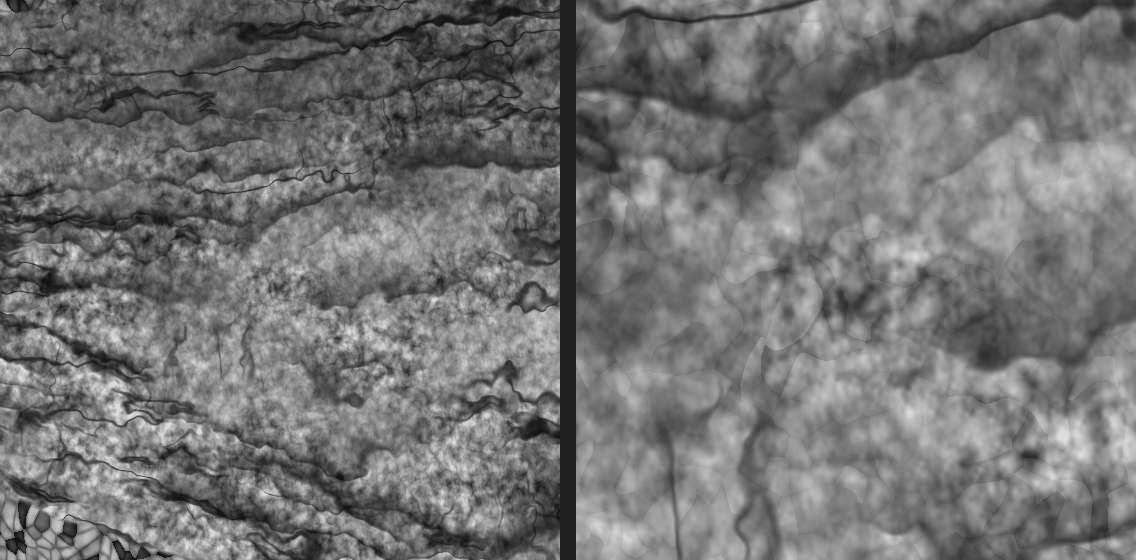
Left: the whole. Right: its middle third, enlarged.
A WebGL 2 fragment shader for this texture:

```glsl
#version 300 es
precision highp float;
// Weathered tree bark in grey: rounded grains on overlapping plates that
// follow a bending flow, split by dark fissures and shaded toward the top.
// Value noise shapes the plates, jittered cells make grains and leaf litter.

uniform vec2 u_resolution;
out vec4 fragColor;

float hash(vec2 p) {
    return fract(sin(dot(p, vec2(127.1, 311.7))) * 43758.5453);
}

float noise(vec2 p) {
    vec2 i = floor(p), f = fract(p);
    f = f * f * (3.0 - 2.0 * f);
    float low = mix(hash(i), hash(i + vec2(1, 0)), f.x);
    float high = mix(hash(i + vec2(0, 1)), hash(i + vec2(1, 1)), f.x);
    return mix(low, high, f.y);
}

float fbm(vec2 p, int octaves, float gain) {
    float sum = 0.0, amp = 1.0, total = 0.0;
    for (int i = 0; i < octaves; i++) {
        sum += amp * noise(p);
        total += amp;
        amp *= gain;
        p = mat2(1.6, 1.2, -1.2, 1.6) * p + 17.3;
    }
    return sum / total;
}

// Jittered cells: nearest distance, second distance, random cell tone.
vec3 cells(vec2 p) {
    vec3 found = vec3(9.0, 9.0, 0.0);
    for (int y = -1; y <= 1; y++) {
        for (int x = -1; x <= 1; x++) {
            vec2 id = floor(p) + vec2(x, y);
            float d = length(p - id - vec2(hash(id), hash(id + 41.0)));
            if (d < found.x) found = vec3(d, found.x, hash(id + 7.0));
            else found.y = min(found.y, d);
        }
    }
    return found;
}

// Bends the grain: falling to the right below, rising slightly above.
vec2 flow(vec2 uv) {
    float fall = 0.34 * uv.x - 0.15 * uv.x * uv.x;
    float rise = -0.07 * uv.x;
    return vec2(uv.x, uv.y + mix(fall, rise, smoothstep(0.0, 0.75, uv.y)));
}

// Offsets a point so that edges crumble around the grains.
vec2 crumble(vec2 p, float scale, float amount) {
    return amount * (vec2(noise(p * scale), noise(p * scale + 50.0)) - 0.5);
}

// Dark line along the middle level of a noise field.
float fissure(vec2 p, float width) {
    float level = fbm(p, 4, 0.5);
    return 1.0 - smoothstep(0.0, width, abs(level - 0.5));
}

// Shadow above each plate edge: abrupt below, fading upward.
float plateShadow(vec2 p, float rows, float fade) {
    float bend = 2.2 * (fbm(vec2(0.33, 0.6) * rows * p + rows, 4, 0.45) - 0.5);
    float t = fract(p.y * rows + bend);
    return smoothstep(0.0, 0.09, t) * exp(-t * fade) * (1.0 - smoothstep(0.8, 1.0, t));
}

float litter(vec2 p) {
    vec3 leaf = cells(p);
    float blade = smoothstep(0.0, 0.4, leaf.y - leaf.x);
    float tone = mix(0.22, 0.72, smoothstep(0.05, 0.6, leaf.z));
    return tone * mix(0.7, 1.0, blade) - 0.15 * leaf.x;
}

float bark(vec2 uv) {
    vec2 p = flow(uv);
    vec2 ragged = p + crumble(uv, 24.0, 0.018) + crumble(uv, 65.0, 0.011);

    // Broad light, dim at the top and in the lower right corner
    float light = mix(0.54, 0.34, smoothstep(0.4, 0.95, uv.y));
    light *= 1.0 - 0.22 * smoothstep(0.6, 1.1, uv.x) * smoothstep(0.5, 0.0, uv.y);

    // Streaky patches, lumps and small rounded grains
    float patches = fbm(p * vec2(7.0, 20.0) + 9.0, 3, 0.55) - 0.5;
    float lumps = fbm(ragged * vec2(24.0, 38.0) + 31.0, 2, 0.6) - 0.5;
    float grains = fbm(uv * vec2(76.0, 66.0), 3, 0.65) - 0.5;
    vec3 bump = cells(uv * vec2(64.0, 54.0) + 1.3 * noise(uv * 40.0));
    float rounded = 0.45 - bump.x + 0.5 * (bump.z - 0.5);
    float rough = mix(0.7, 1.2, smoothstep(0.3, 0.65, noise(p * vec2(6.0, 14.0) + 60.0)));
    float texture = 1.15 * grains + 0.42 * rounded + 0.5 * lumps;
    float tone = light * (1.09 + 0.6 * patches + rough * texture);

    // Plate edges and fissures come and go along the flow
    float wide = smoothstep(0.25, 0.65, noise(p * vec2(3.5, 9.0) + 22.0));
    float narrow = smoothstep(0.35, 0.7, noise(p * vec2(5.0, 14.0) + 44.0));
    float open = smoothstep(0.35, 0.6, noise(p * vec2(4.0, 11.0) + 80.0));
    float broken = smoothstep(0.5, 0.75, noise(p * vec2(9.0, 12.0) + 90.0));
    tone *= 1.0 - 0.95 * wide * plateShadow(ragged, 8.0, 5.0);
    tone *= 1.0 - 0.75 * narrow * plateShadow(ragged, 15.0, 4.5);
    tone *= 1.0 - 0.6 * open * fissure(ragged * vec2(4.0, 18.0) + 5.0, 0.05);
    return tone * (1.0 - 0.4 * broken * fissure(ragged * vec2(14.0, 9.0) + 70.0, 0.045));
}

void main() {
    vec2 uv = gl_FragCoord.xy / u_resolution;
    float wobble = 0.02 * (noise(uv * 18.0) - 0.5);

    // Litter showing past the trunk in the two left corners
    float below = smoothstep(0.006, -0.006, uv.y - 0.115 + 0.36 * uv.x + wobble);
    float above = smoothstep(-0.005, 0.005, uv.y - 0.975 - 0.16 * uv.x + wobble);
    float leaves = litter(uv * vec2(46.0, 30.0) + 3.0 * noise(uv * 16.0))
        + 0.15 * (noise(uv * 90.0) - 0.5);
    float tone = mix(bark(uv), leaves, max(below, above));

    fragColor = vec4(vec3(clamp(tone, 0.08, 0.86)), 1.0);
}
```
